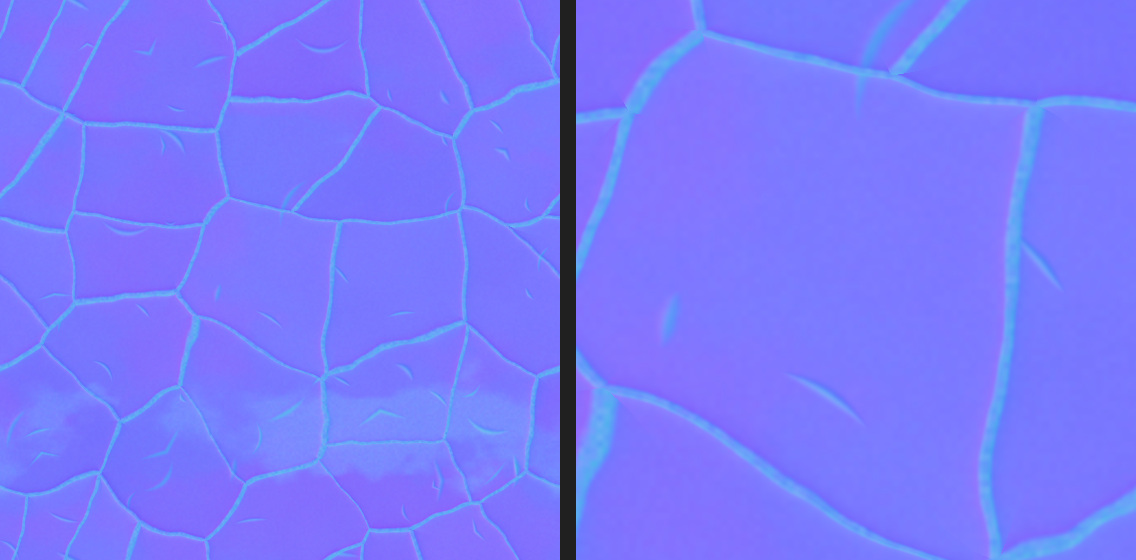
Left: the whole. Right: its middle third, enlarged.
Write a WebGL 1 fragment shader that draws this texture map.

```glsl
precision highp float;
// Tileable normal map of a cracked stone surface with worn patches and small scars.
uniform vec2 u_resolution;

const float CELLS = 5.0;                       // slabs per side
const vec2 BASE_TILT = vec2(0.025, -0.125);    // resting surface slope
const vec2 GROOVE_TILT = vec2(-0.24, 0.33);    // floor of cracks and scars
const vec2 WORN_TILT = vec2(-0.045, 0.20);     // pale worn areas
const vec2 BLUE_TILT = vec2(-0.085, 0.05);     // gently sunken areas
const vec2 DIAGONAL = vec2(-0.7071, 0.7071);

struct Crack {
  vec2 toEdge;     // unit direction to the nearest edge
  float dist;      // distance to it, in canvas units
  float strength;  // random per edge
  vec2 slab;       // random per slab
};

vec2 hash2(vec2 p) {
  vec3 q = fract(p.xyx * vec3(0.1031, 0.1030, 0.0973));
  q += dot(q, q.yzx + 33.33);
  return fract((q.xx + q.yz) * q.zy);
}

// Two independent value noises that wrap after a whole number of periods.
vec2 noise2(vec2 uv, vec2 period, float salt) {
  vec2 p = uv * period, i = floor(p), f = fract(p);
  f = f * f * (3.0 - 2.0 * f);
  vec2 a = hash2(mod(i, period) + salt);
  vec2 b = hash2(mod(i + vec2(1.0, 0.0), period) + salt);
  vec2 c = hash2(mod(i + vec2(0.0, 1.0), period) + salt);
  vec2 d = hash2(mod(i + 1.0, period) + salt);
  return mix(mix(a, b, f.x), mix(c, d, f.x), f.y);
}

vec2 fbm2(vec2 uv, vec2 period, float salt) {
  vec2 sum = vec2(0.0);
  float amp = 0.52;
  for (int i = 0; i < 6; i++) {
    sum += amp * noise2(uv, period, salt + float(i) * 17.0);
    period *= 2.0;
    amp *= 0.5;
  }
  return sum;
}

vec2 slabPoint(vec2 cell) {
  return 0.06 + 0.88 * hash2(mod(cell, CELLS) + 7.0);
}

// Wrapping Voronoi: nearest slab first, then its nearest border.
Crack findCrack(vec2 uv) {
  vec2 x = uv * CELLS, g = floor(x), f = fract(x);
  vec2 home = vec2(0.0), homeCell = vec2(0.0);
  float best = 8.0;
  for (int j = -1; j <= 1; j++) for (int i = -1; i <= 1; i++) {
    vec2 o = vec2(float(i), float(j));
    vec2 r = o + slabPoint(g + o) - f;
    if (dot(r, r) < best) { best = dot(r, r); home = r; homeCell = o; }
  }
  Crack c = Crack(vec2(1.0, 0.0), 8.0, 1.0, hash2(mod(g + homeCell, CELLS) + 91.0));
  for (int j = -2; j <= 2; j++) for (int i = -2; i <= 2; i++) {
    vec2 o = homeCell + vec2(float(i), float(j));
    vec2 r = o + slabPoint(g + o) - f;
    vec2 across = r - home;
    if (dot(across, across) > 0.0001) {
      float d = dot(0.5 * (home + r), normalize(across));
      if (d < c.dist) {
        c.dist = d;
        c.toEdge = normalize(across);
        c.strength = 0.6 + 0.4 * fract(c.slab.x + hash2(mod(g + o, CELLS) + 91.0).x);
      }
    }
  }
  c.dist /= CELLS;
  return c;
}

// Short bent grooves, at most one per grid cell, tapering at both ends.
vec2 scars(vec2 uv, float count, float salt, float density) {
  vec2 x = uv * count, g = floor(x), tilt = vec2(0.0);
  for (int j = -1; j <= 1; j++) for (int i = -1; i <= 1; i++) {
    vec2 cell = g + vec2(float(i), float(j));
    vec2 place = hash2(mod(cell, count) + salt);
    vec2 kind = hash2(mod(cell, count) + salt + 41.0);
    float angle = 6.2832 * kind.x, len = mix(0.1, 0.34, kind.y);
    vec2 along = vec2(cos(angle), sin(angle)), side = vec2(-along.y, along.x);
    vec2 q = x - cell - place;
    float t = dot(q, along) / len;
    float bend = fract(kind.x * 7.0) - 0.5;
    float fork = step(0.6, fract(kind.y * 19.0));
    float y = dot(q, side) - len * bend * mix(t * t, 1.6 * abs(t), fork);
    float taper = max(1.0 - t * t, 0.0);
    float s = y / (0.01 + 0.018 * taper);
    float line = exp(-s * s) * taper * step(fract(kind.y * 13.0), density);
    tilt += line * (0.75 * GROOVE_TILT - 0.42 * s * side);
  }
  return tilt;
}

void main() {
  vec2 uv = gl_FragCoord.xy / u_resolution;

  // Bend the slab borders
  vec2 warped = uv + 0.07 * (noise2(uv, vec2(4.0), 3.0) - 0.5)
    + 0.022 * (noise2(uv, vec2(13.0), 5.0) - 0.5)
    + 0.005 * (noise2(uv, vec2(40.0), 9.0) - 0.5);
  Crack crack = findCrack(warped);

  // Slab slope, undulation and worn areas with partly crisp borders
  vec2 wear = fbm2(uv, vec2(3.0, 4.0), 23.0);
  vec2 soft = noise2(uv, vec2(5.0), 57.0);
  float worn = smoothstep(0.585, 0.6 + 0.14 * soft.x, wear.x + 0.05 * (crack.slab.x - 0.5));
  float blue = smoothstep(0.5, 0.55 + 0.12 * soft.y, wear.y);
  vec2 tilt = BASE_TILT + (crack.slab - 0.5) * vec2(0.05, 0.06);
  tilt += 0.07 * (fbm2(uv, vec2(9.0), 71.0) - 0.5);
  tilt += worn * WORN_TILT + blue * (1.0 - 0.6 * worn) * BLUE_TILT;
  tilt += scars(uv, 6.0, 13.0, 0.6) + scars(uv, 10.0, 29.0, 0.3);

  // Rounded slab rims and the groove between them
  float facing = abs(dot(crack.toEdge, DIAGONAL));
  float halfWidth = 0.0052 * crack.strength * mix(0.6, 1.0, facing)
    * (0.7 + 0.6 * noise2(uv, vec2(9.0), 83.0).x);
  float d = crack.dist;
  float groove = 1.0 - smoothstep(0.5 * halfWidth, 1.5 * halfWidth, d);
  float rim = smoothstep(0.0, halfWidth, d) * exp(-max(d - halfWidth, 0.0) / 0.0035);
  tilt = mix(tilt, GROOVE_TILT, groove * mix(0.55, 1.0, facing));
  tilt += crack.toEdge * crack.strength * (0.2 * rim + 0.045 * exp(-d / 0.018) * (1.0 - groove));

  // Fine grain, rougher in grooves and worn areas
  tilt += (noise2(uv, vec2(256.0), 37.0) - 0.5) * (0.035 + 0.03 * worn + 0.15 * groove);

  vec3 normal = normalize(vec3(tilt, 1.0));
  gl_FragColor = vec4(0.5 + 0.5 * normal, 1.0);
}
```
